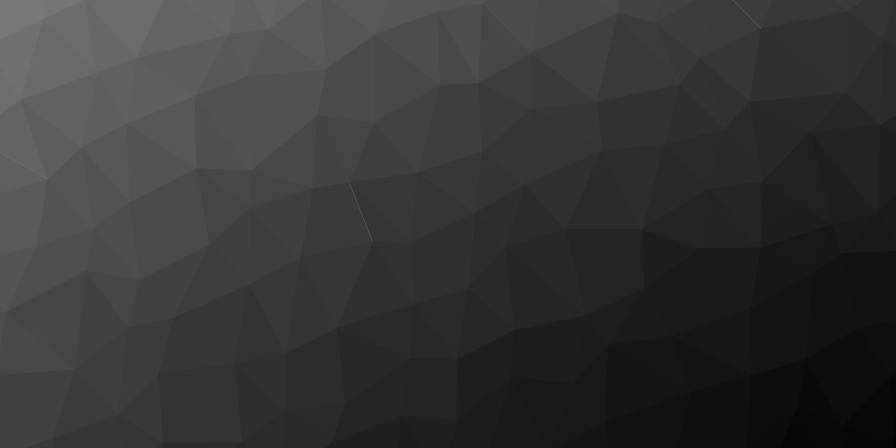
Write a WebGL 1 fragment shader that draws this background.

```glsl
precision highp float;
// Low-poly grey mesh fading from a light upper left to a black lower right, with a few hairline seams.

uniform vec2 u_resolution;

float hash(vec2 p) {
  return fract(sin(dot(p, vec2(127.1, 311.7))) * 43758.5453);
}

// Mesh vertex: a staggered grid corner moved by a bounded random offset
vec2 vertex(vec2 corner) {
  vec2 jitter = 0.62 * (vec2(hash(corner), hash(corner + 57.3)) - 0.5);
  return corner + vec2(0.5 * mod(corner.y, 2.0), 0.0) + jitter;
}

// Signed distance to the line a-b, positive on its left
float edgeSide(vec2 p, vec2 a, vec2 b) {
  vec2 e = normalize(b - a);
  return e.x * (p.y - a.y) - e.y * (p.x - a.x);
}

float segmentDistance(vec2 p, vec2 a, vec2 b) {
  vec2 e = b - a;
  return length(p - a - e * clamp(dot(p - a, e) / dot(e, e), 0.0, 1.0));
}

// Antialiased coverage of a counterclockwise triangle
float coverage(vec2 p, vec2 a, vec2 b, vec2 c, float pixel) {
  float d = min(edgeSide(p, a, b), min(edgeSide(p, b, c), edgeSide(p, c, a)));
  return clamp(d / pixel + 0.5, 0.0, 1.0);
}

// Diagonal falloff, uv from 0 to 1 across the canvas, lifted at the two side corners
float gradient(vec2 uv) {
  float down = 1.0 - uv.y;
  float t = 0.55 * uv.x + 0.45 * down;
  float lift = 0.03 * (uv.x - down) * (uv.x - down);
  return 0.48 - 0.67 * t + 0.21 * t * t + lift;
}

// Flat tone of one facet, with soft mottling and a little grain
float facetTone(vec2 centroid, mat2 turn, vec2 meshSize) {
  float mottle = sin(1.9 * centroid.x + 0.8 * centroid.y) * sin(1.7 * centroid.y - 0.6 * centroid.x);
  return gradient(turn * centroid / meshSize) + 0.009 * mottle + 0.005 * (hash(centroid) - 0.5);
}

void main() {
  float rows = 7.2;
  float pixel = rows / u_resolution.y;
  vec2 meshSize = u_resolution * pixel;

  // The mesh rows climb to the right, along the falloff
  mat2 turn = mat2(cos(0.35), sin(0.35), -sin(0.35), cos(0.35));
  vec2 position = gl_FragCoord.xy * pixel;
  vec2 p = position * turn;

  // A faint base tone closes any gap between facets
  float weight = 0.001;
  float tone = weight * gradient(position / meshSize);
  float seam = 0.0;

  // Nearby quads, each split into two facets along its short diagonal
  for (int j = -1; j <= 1; j++) {
    for (int i = -1; i <= 1; i++) {
      vec2 cell = floor(p) + vec2(float(i), float(j));
      vec2 a = vertex(cell);
      vec2 b = vertex(cell + vec2(1.0, 0.0));
      vec2 c = vertex(cell + vec2(1.0, 1.0));
      vec2 d = vertex(cell + vec2(0.0, 1.0));
      if (mod(cell.y, 2.0) < 0.5) {
        vec2 first = a;
        a = b;
        b = c;
        c = d;
        d = first;
      }

      float lower = coverage(p, a, b, c, pixel);
      float upper = coverage(p, a, c, d, pixel);
      tone += lower * facetTone((a + b + c) / 3.0, turn, meshSize);
      tone += upper * facetTone((a + c + d) / 3.0, turn, meshSize);
      weight += lower + upper;

      // Rare bright seam along the diagonal
      float line = 1.0 - smoothstep(0.0, 0.004 + 0.6 * pixel, segmentDistance(p, a, c));
      seam = max(seam, line * step(0.94, hash(cell + 83.1)));
    }
  }

  float grey = mix(tone / weight, 0.5, 0.35 * seam);
  gl_FragColor = vec4(vec3(grey), 1.0);
}
```
